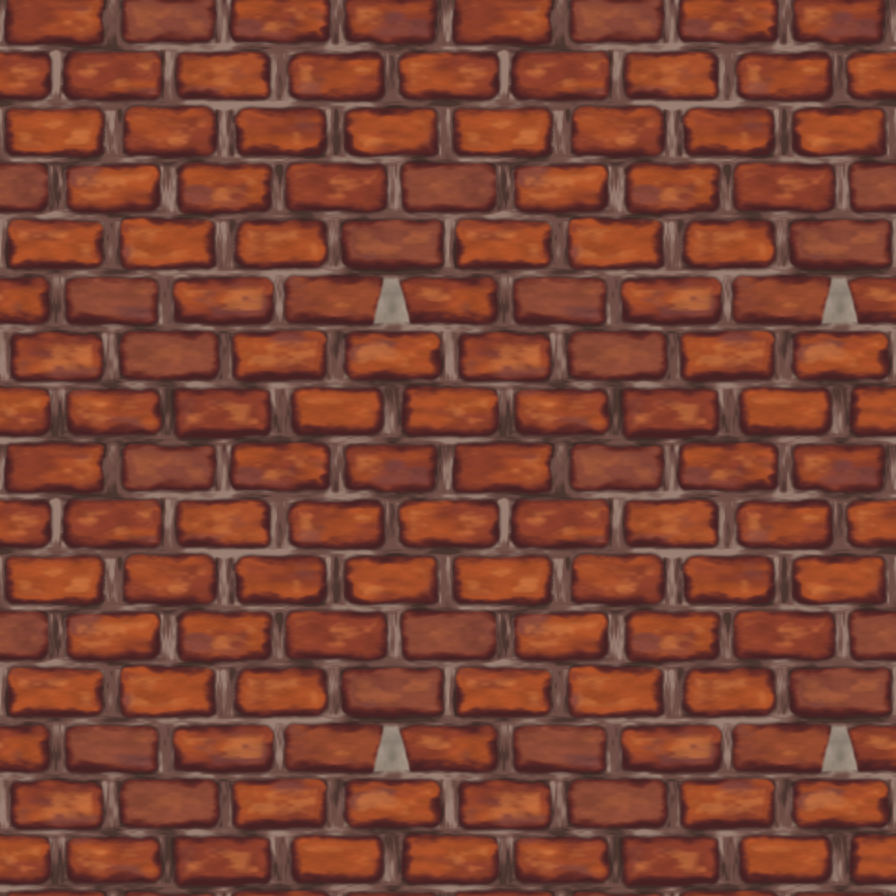
Give the GLSL for this texture, as a three.js fragment shader.

```glsl
// Painted red brick wall in running bond, 8 bricks by 16 rows, with worn mortar.
varying vec2 vUv;

const float ROWS = 16.0;               // row heights across the canvas
const float TILE = 8.0;                // rows after which the variation repeats
const float ROW_OFFSET = 0.14;         // lift of the lowest bed joint
const vec2 BRICK_HALF = vec2(0.86, 0.425);
const vec2 SIZE_JITTER = vec2(0.08, 0.045);
const vec2 SHIFT_JITTER = vec2(0.07, 0.03);
const float CORNER = 0.17;
const float WOBBLE = 0.10;             // unevenness of the outlines
const float EDGE = 0.035;              // softness of the outlines
const vec2 CHALK_JOINT = vec2(0.0, 2.0); // head joint with a pale filling

const vec3 RIM_DARK = vec3(0.27, 0.13, 0.135);
const vec3 RIM_RED = vec3(0.40, 0.175, 0.15);
const vec3 BRICK_RED = vec3(0.52, 0.235, 0.165);
const vec3 BRICK_ORANGE = vec3(0.64, 0.30, 0.155);
const vec3 BRICK_GLOW = vec3(0.75, 0.43, 0.24);
const vec3 BRICK_DULL = vec3(0.49, 0.27, 0.22);
const vec3 PLUM = vec3(0.43, 0.25, 0.26);
const vec3 MORTAR_DARK = vec3(0.29, 0.205, 0.18);
const vec3 MORTAR = vec3(0.43, 0.30, 0.27);
const vec3 MORTAR_LIGHT = vec3(0.60, 0.49, 0.44);
const vec3 CHALK = vec3(0.58, 0.52, 0.47);

vec3 hash(vec2 p) {
  vec3 q = fract(p.xyx * vec3(0.1031, 0.1030, 0.0973));
  q += dot(q, q.yxz + 33.33);
  return fract((q.xxy + q.yzz) * q.zyx);
}

// Value noise that wraps after a whole number of cells.
float noise(vec2 p, vec2 period) {
  vec2 i = floor(p), f = fract(p);
  f = f * f * (3.0 - 2.0 * f);
  vec2 a = mod(i, period), b = mod(i + 1.0, period);
  return mix(mix(hash(a).x, hash(vec2(b.x, a.y)).x, f.x),
             mix(hash(vec2(a.x, b.y)).x, hash(b).x, f.x), f.y);
}

float fbm(vec2 p, vec2 scale) {
  float sum = 0.0, gain = 0.55;
  for (int i = 0; i < 3; i++) {
    sum += gain * noise(p * scale, scale * TILE);
    scale *= 2.0;
    gain *= 0.5;
  }
  return sum / 0.9625;
}

float roundBox(vec2 p, vec2 halfSize, float radius) {
  vec2 q = abs(p) - halfSize + radius;
  return length(max(q, 0.0)) + min(max(q.x, q.y), 0.0) - radius;
}

vec3 mortarColor(vec2 p, float side, float dist) {
  // Strokes run along the joints.
  float streak = mix(fbm(p, vec2(2.0, 7.0)), fbm(p + 3.0, vec2(7.0, 2.0)), side);
  vec3 color = mix(MORTAR_DARK, MORTAR, smoothstep(0.22, 0.48, streak));
  float pale = smoothstep(0.46, 0.76, streak + 0.3 * (fbm(p + 5.0, vec2(1.0)) - 0.5));
  color = mix(color, MORTAR_LIGHT, pale);
  return color * mix(0.78, 1.0, smoothstep(0.0, 0.07, dist));
}

vec3 brickColor(vec2 p, vec2 local, vec3 tone, float dist) {
  vec2 q = p + floor(tone.xy * 64.0) * 0.37;   // own strokes for each brick
  float strokes = fbm(q, vec2(1.0, 3.0));
  float dabs = fbm(q + 2.7, vec2(2.0, 4.0));
  float grain = fbm(q + 5.3, vec2(3.0, 7.0));

  // Face: base, dull bricks, plum stains and lit dabs.
  vec3 color = mix(BRICK_RED, BRICK_ORANGE, smoothstep(0.28, 0.66, strokes + 0.4 * (tone.x - 0.4)));
  float dull = smoothstep(0.68, 0.82, tone.y);
  color = mix(color, BRICK_DULL, 0.75 * dull);
  color = mix(color, PLUM, 0.6 * smoothstep(0.58, 0.76, fbm(q + 6.1, vec2(1.0, 2.0))));
  float lit = smoothstep(0.48, 0.78, dabs + 0.2 * local.y) * smoothstep(0.12, 0.28, -dist);
  color = mix(color, BRICK_GLOW, lit * (0.75 - 0.4 * dull));
  color *= 0.88 + 0.24 * grain;

  // Ragged dark rim, heavier along the lower edge.
  float depth = -dist + 0.22 * (dabs - 0.5) + 0.10 * (grain - 0.5) + 0.10 * local.y;
  color = mix(RIM_RED, color, smoothstep(0.05, 0.17, depth));
  return mix(RIM_DARK, color, smoothstep(-0.02, 0.10, depth));
}

void main() {
  vec2 p = vUv * ROWS;
  vec2 warp = vec2(fbm(p, vec2(2.0)), fbm(p + 4.5, vec2(2.0))) - 0.5;
  vec2 w = p + warp * WOBBLE - vec2(0.0, ROW_OFFSET);

  // Running bond: cells two units wide, every other row shifted by half.
  float row = floor(w.y);
  float x = (w.x + 1.0 - mod(row, 2.0)) * 0.5;
  vec2 id = mod(vec2(floor(x), row), vec2(TILE * 0.5, TILE));
  vec2 local = (vec2(fract(x), fract(w.y)) - 0.5) * vec2(2.0, 1.0);

  vec3 shape = hash(id + 17.0), tone = hash(id + 41.0);
  vec2 halfSize = BRICK_HALF + (shape.xy - 0.5) * SIZE_JITTER;
  vec2 center = (vec2(shape.z, tone.z) - 0.5) * SHIFT_JITTER;
  float dist = roundBox(local - center, halfSize, CORNER * (0.7 + 0.6 * shape.z));

  float inRow = 1.0 - smoothstep(0.36, 0.48, abs(local.y));
  float side = smoothstep(0.0, 0.1, abs(local.x) - halfSize.x + 0.05) * inRow;
  vec3 color = mix(brickColor(p, local, tone, dist), mortarColor(p, side, dist),
                   smoothstep(-EDGE, EDGE, dist));

  // Pale filling that widens toward the bottom of one head joint.
  vec2 joint = vec2(mod(id.x + step(0.0, local.x), TILE * 0.5), id.y);
  float isChalk = 1.0 - step(0.5, length(joint - CHALK_JOINT));
  float chalk = 1.0 - smoothstep(0.19, 0.27, 1.0 - abs(local.x) + 0.25 * local.y);
  vec3 filling = CHALK * (0.8 + 0.4 * fbm(p, vec2(4.0)));
  gl_FragColor = vec4(mix(color, filling, isChalk * chalk * inRow), 1.0);
}
```
